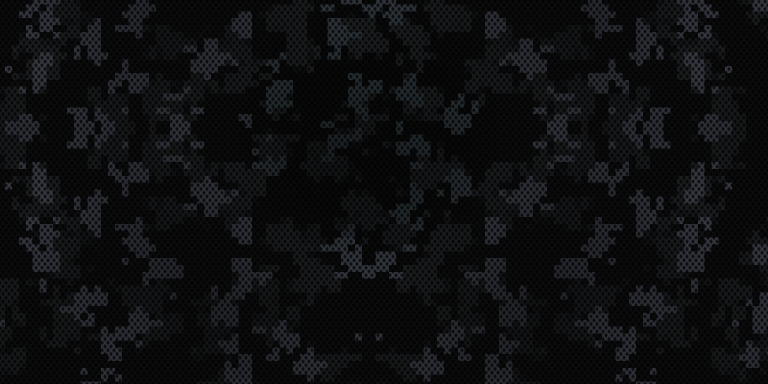
Reproduce this pattern procedurally as a WebGL 2 fragment shader.

```glsl
#version 300 es
precision highp float;

uniform vec2 u_resolution;
out vec4 fragColor;

#define BLOCKS 56.0
#define MESH vec2(64.0, 51.2)
#define MIRROR_AXES vec2(0.96, 0.667)
#define PATCH_SCALE 6.0
#define RAGGED_SCALE 18.0
#define RAGGEDNESS 0.6
#define LIGHT_COVER 0.53
#define MID_COVER 0.63

const vec3 BLACK = vec3(0.035, 0.036, 0.039);
const vec3 MOSS = vec3(0.072, 0.079, 0.083);
const vec3 SLATE = vec3(0.146, 0.153, 0.176);
const vec3 TEAL = vec3(0.108, 0.130, 0.142);

vec2 hash22(vec2 p) {
    vec3 h = fract(p.xyx * vec3(0.1031, 0.1030, 0.0973));
    h += dot(h, h.yzx + 33.33);
    return fract((h.xx + h.yz) * h.zy);
}

// Distance to the nearest scattered seed
float cellular(vec2 p) {
    vec2 cell = floor(p), local = fract(p);
    float nearest = 2.0;
    for (int y = -1; y <= 1; y++) {
        for (int x = -1; x <= 1; x++) {
            vec2 offset = vec2(x, y);
            nearest = min(nearest, length(offset + hash22(cell + offset) - local));
        }
    }
    return nearest;
}

// Low values form clusters with ragged outlines and stray blocks
float clusterField(vec2 p, vec2 seed) {
    return cellular(p * PATCH_SCALE + seed)
         + RAGGEDNESS * cellular(p * RAGGED_SCALE + seed)
         + 0.14 * hash22(floor(p * BLOCKS) + seed).x;
}

// Slow brightness drift from layered sines
float drift(vec2 p) {
    float waves = sin(p.x * 7.0 + 2.0 * sin(p.y * 4.0))
                + sin(p.y * 9.0 - 1.5 * sin(p.x * 6.0 + 1.0));
    return 0.95 + 0.1 * waves;
}

// Mirrored flanks around a free-form middle
vec3 camouflage(vec2 p) {
    vec2 q = p - MIRROR_AXES;
    vec2 signedBlock = (floor(q * BLOCKS) + 0.5) / BLOCKS;
    float rim = 0.32 + 0.03 * sin(signedBlock.x * 31.0) * sin(signedBlock.y * 37.0);
    bool middle = length(signedBlock) < rim;
    vec2 folded = middle ? q : abs(q);
    vec2 block = (floor(folded * BLOCKS) + 0.5) / BLOCKS;

    float light = clusterField(block, vec2(17.0, 41.0));
    float mid = clusterField(block, vec2(73.0, 29.0));
    float centre = 1.0 - smoothstep(0.2, 0.45, length(q));
    float shade = drift(folded);

    // Middle tone fades softly, light tone stays crisp
    vec3 color = BLACK * mix(1.0, 0.75, centre);
    float midAmount = 1.0 - smoothstep(MID_COVER - 0.05, MID_COVER + 0.05, mid);
    color = mix(color, MOSS * shade, midAmount);
    if (light < LIGHT_COVER) color = mix(SLATE, TEAL, centre) * shade;
    return color;
}

// Crossed diagonal threads: 1 on a thread, 0 inside a diamond
float diamondMesh(vec2 p) {
    vec2 wave = cos(6.28318 * p * MESH);
    return 1.0 - 0.5 * abs(wave.x - wave.y);
}

void main() {
    // Four samples smooth the block edges
    vec3 color = vec3(0.0);
    for (int i = 0; i < 4; i++) {
        vec2 jitter = vec2(i % 2, i / 2) * 0.5 - 0.25;
        color += 0.25 * camouflage((gl_FragCoord.xy + jitter) / u_resolution.y);
    }

    float thread = diamondMesh(gl_FragCoord.xy / u_resolution.y);
    color *= mix(0.22, 1.38, thread);
    fragColor = vec4(color, 1.0);
}
```
